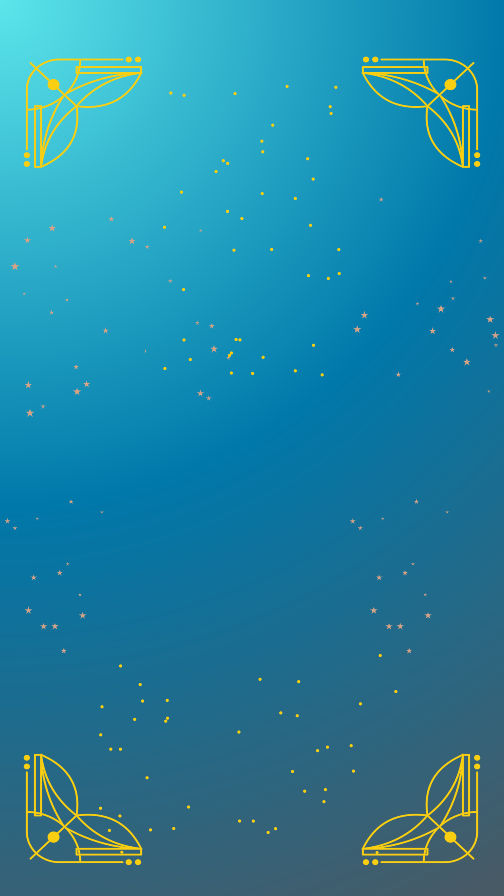
Give the GLSL for this background, as a Shadertoy shader.

```glsl
#define DESIGN vec2(432.0, 768.0)
#define CYAN vec3(0.36, 0.90, 0.92)
#define BLUE vec3(0.0, 0.47, 0.665)
#define SLATE vec3(0.29, 0.35, 0.39)
#define GOLD vec3(0.98, 0.81, 0.07)
#define ROSE vec3(0.84, 0.64, 0.53)
#define BLUE_RADIUS 435.0
#define SLATE_RADIUS 881.0
#define LINE_HALF 0.8
#define DOT_SIZE 1.35
#define STAR_SIZE 3.7

// Sine-free hash of a number to two values in 0..1
vec2 hash2(float n) {
    vec3 h = fract(vec3(n) * vec3(0.1031, 0.1030, 0.0973));
    h += dot(h, h.yzx + 33.33);
    return fract((h.xx + h.yz) * h.zy);
}

float segment(vec2 p, vec2 a, vec2 b) {
    vec2 d = b - a;
    return length(p - a - d * clamp(dot(p - a, d) / dot(d, d), 0.0, 1.0));
}

float box(vec2 p, vec2 halfSize) {
    vec2 q = abs(p) - halfSize;
    return length(max(q, 0.0)) + min(max(q.x, q.y), 0.0);
}

// Shallow parabolic bow from a to b with the given sagitta
float bow(vec2 p, vec2 a, vec2 b, float sagitta) {
    vec2 chord = b - a;
    float len = length(chord);
    vec2 dir = chord / len;
    float t = clamp(dot(p - a, dir) / len, 0.0, 1.0);
    vec2 curve = a + chord * t + vec2(-dir.y, dir.x) * sagitta * 4.0 * t * (1.0 - t);
    float slope = 4.0 * sagitta * (1.0 - 2.0 * t) / len;
    return length(p - curve) / sqrt(1.0 + slope * slope);
}

float star(vec2 p, float radius) {
    float sector = 6.28319 / 5.0;
    float angle = abs(mod(atan(p.x, -p.y) + 0.5 * sector, sector) - 0.5 * sector);
    vec2 q = length(p) * vec2(cos(angle), sin(angle));
    return dot(q - vec2(radius, 0.0), vec2(0.350, 0.937));
}

// Nearest gold dot scattered in a box
float dots(vec2 p, vec2 low, vec2 high, int count, float seed) {
    float d = 1e3;
    for (int i = 0; i < count; i++) {
        vec2 h = hash2(seed + float(i) * 7.31);
        d = min(d, length(p - mix(low, high, h)) - DOT_SIZE);
    }
    return d;
}

// Nearest star of mixed size scattered in a box
float stars(vec2 p, vec2 low, vec2 high, int count, float seed) {
    float d = 1e3;
    for (int i = 0; i < count; i++) {
        vec2 h = hash2(seed + float(i) * 5.17);
        float radius = STAR_SIZE * mix(0.3, 1.0, hash2(seed + 91.7 + float(i)).x);
        d = min(d, star(p - mix(low, high, h), radius));
    }
    return d;
}

// Corner ornament, folded over its diagonal
float ornament(vec2 p) {
    p.x /= 1.065;
    if (p.y > p.x) p = p.yx;
    vec2 tip = vec2(92.0, 11.5), base = vec2(40.0);

    // Rounded frame, bar and diagonal
    float line = segment(p, vec2(26.0, 0.0), vec2(77.0, 0.0));
    if (max(p.x, p.y) < 26.0) line = min(line, abs(length(p - 26.0) - 26.0));
    line = min(line, abs(box(p - vec2(66.0, 9.0), vec2(26.0, 2.5))));
    line = min(line, segment(p, vec2(3.0), base));

    // Quarter arc and leaf
    if (p.y > 0.0) line = min(line, abs(length(p) - 43.0));
    line = min(line, bow(p, base, tip, 11.0));
    line = min(line, bow(p, base, tip, -6.0));
    line = min(line, bow(p, vec2(32.0, 29.0), tip, -4.0));

    // Beads
    float bead = length(p - 21.5) - 4.8;
    bead = min(bead, length(p - vec2(82.0, 0.0)) - 2.5);
    bead = min(bead, length(p - vec2(89.5, 0.0)) - 2.5);
    return min(line - LINE_HALF, bead);
}

void mainImage(out vec4 fragColor, in vec2 fragCoord) {
    vec2 p = fragCoord / iResolution.xy * DESIGN;
    p.y = DESIGN.y - p.y;
    float blur = DESIGN.x / iResolution.x;

    // Radial gradient from the upper left corner
    float r = length(p);
    vec3 color = mix(CYAN, BLUE, clamp(r / BLUE_RADIUS, 0.0, 1.0));
    color = mix(color, SLATE, clamp((r - BLUE_RADIUS) / (SLATE_RADIUS - BLUE_RADIUS), 0.0, 1.0));

    // Stars at the sides
    float rose = stars(p, vec2(10, 185), vec2(200, 368), 26, 3.0);
    rose = min(rose, stars(p, vec2(304, 165), vec2(432, 350), 17, 47.0));
    vec2 twin = vec2(p.x > 216.0 ? p.x - 296.0 : p.x, p.y);
    rose = min(rose, stars(twin, vec2(0, 426), vec2(106, 565), 14, 83.0));
    color = mix(color, ROSE, smoothstep(0.5, -0.5, rose / blur));

    // Dots in the middle and ornaments in the corners
    float gold = dots(p, vec2(130, 72), vec2(302, 332), 42, 11.0);
    gold = min(gold, dots(p, vec2(85, 560), vec2(347, 732), 40, 29.0));
    vec2 corner = vec2(min(p.x, DESIGN.x - p.x) - 23.0, min(p.y - 51.0, 739.0 - p.y));
    gold = min(gold, ornament(corner));
    color = mix(color, GOLD, smoothstep(0.5, -0.5, gold / blur));

    fragColor = vec4(color, 1.0);
}
```
